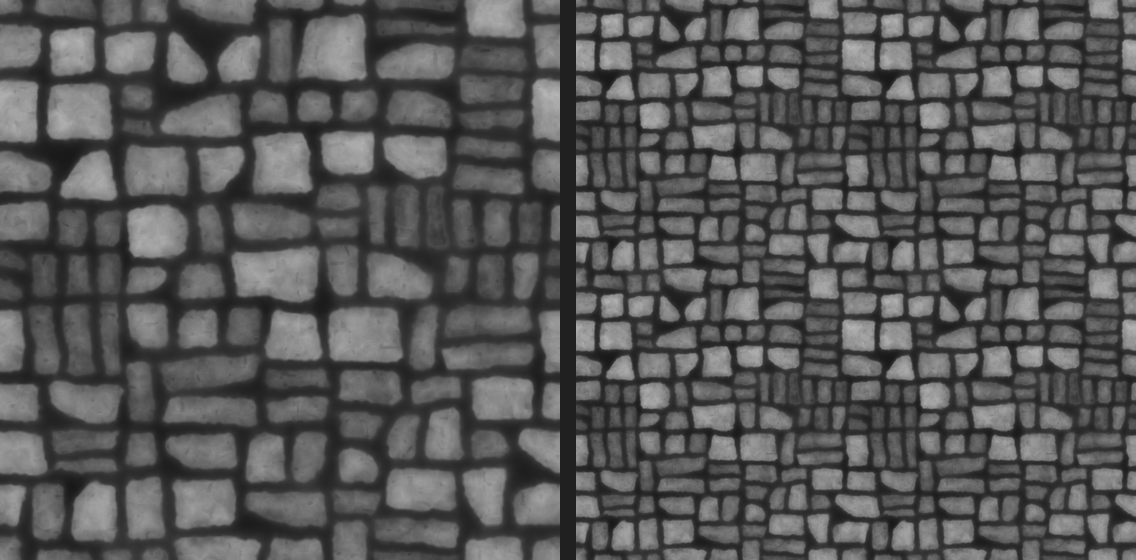
Left: one tile. Right: repeated 2 by 2.
Give the GLSL for this texture, as a WebGL 1 fragment shader.

```glsl
precision highp float;
uniform vec2 u_resolution;

// Layout (even counts, so the wall wraps)
const vec2 GRID = vec2(8.0, 10.0);
const float LINE_JITTER = 0.58;
const float MIN_PIECE = 0.048;
const float STACK_CHANCE = 0.62;
// Stone shape
const float HALF_GAP = 0.0085;
const float GAP_VARIATION = 0.004;
const float CORNER_RADIUS = 0.013;
const float TILT = 0.13;
const float TAPER = 0.13;
const float EDGE_SOFTNESS = 0.0035;
// Tones
const float SMALL_STONE = 0.37;
const float LARGE_STONE = 0.59;
const float TONE_VARIATION = 0.11;
const float MORTAR_DARK = 0.105;
const float MORTAR_GLOW = 0.165;
const float GLOW_REACH = 0.007;

vec4 hash4(vec2 p) {
  vec4 q = fract(p.xyxy * vec4(0.1031, 0.1030, 0.0973, 0.1099));
  q += dot(q, q.wzxy + 33.33);
  return fract((q.xxyz + q.yzzw) * q.zywx);
}

// Value noise with a whole number of cells across the canvas
float noise(vec2 uv, float cells, float seed) {
  vec2 p = uv * cells, i = floor(p), f = p - i;
  f = f * f * f * (f * (f * 6.0 - 15.0) + 10.0);
  vec2 a = mod(i, cells) + seed, b = mod(i + 1.0, cells) + seed;
  return mix(mix(hash4(a).x, hash4(vec2(b.x, a.y)).x, f.x),
             mix(hash4(vec2(a.x, b.y)).x, hash4(b).x, f.x), f.y);
}

vec2 warp(vec2 uv, float cells, float seed) {
  return vec2(noise(uv, cells, seed), noise(uv, cells, seed + 71.0)) - 0.5;
}

float lineOffset(vec2 cell) {
  return 0.5 + LINE_JITTER * (hash4(mod(cell, GRID) + 19.0).x - 0.5);
}

// Interlocking rectangle around a grid vertex: low corner xy, high corner zw
vec4 blockAt(vec2 v) {
  float a = lineOffset(v - 1.0), b = lineOffset(v);
  float c = lineOffset(v - vec2(1.0, 0.0)), d = lineOffset(v - vec2(0.0, 1.0));
  vec4 block = mod(v.x + v.y, 2.0) < 0.5
    ? vec4(a - 1.0, d - 1.0, b, c) : vec4(c - 1.0, a - 1.0, d, b);
  return (block + v.xyxy) / GRID.xyxy;
}

// Position of cut k when a block is split into n pieces
float cutAt(float k, float n, vec2 id) {
  if (k < 0.5) return 0.0;
  if (k > n - 0.5) return 1.0;
  return (k + 0.36 * (hash4(id + 43.0 * k).y - 0.5)) / n;
}

float smoothMax(float a, float b, float k) {
  float h = max(k - abs(a - b), 0.0) / k;
  return max(a, b) + 0.25 * h * h * k;
}

// Tapered, tilted, rounded box with one corner hewn off
float stoneDistance(vec2 q, vec2 halfSize, vec4 r, vec4 s) {
  float angle = TILT * (r.x - 0.5);
  q += angle * vec2(-q.y, q.x);
  q.x *= 1.0 + TAPER * (r.y - 0.5) * 2.0 * clamp(q.y / halfSize.y, -1.0, 1.0);
  float radius = min(CORNER_RADIUS, 0.5 * min(halfSize.x, halfSize.y));
  vec2 e = abs(q) - halfSize + radius;
  float box = length(max(e, 0.0)) + min(max(e.x, e.y), 0.0) - radius;
  vec2 side = vec2(s.x < 0.5 ? -1.0 : 1.0, s.y < 0.5 ? -1.0 : 1.0);
  float reach = 2.0 * halfSize.x * halfSize.y / length(halfSize);
  float hewn = dot(q * side, normalize(halfSize.yx)) - reach * mix(0.35, 1.7, s.z);
  return smoothMax(box, hewn, radius);
}

void main() {
  vec2 uv = gl_FragCoord.xy / u_resolution;
  vec2 p = uv + 0.013 * warp(uv, 11.0, 3.0) + 0.006 * warp(uv, 36.0, 11.0)
         + 0.003 * warp(uv, 110.0, 29.0);

  // Nearest stone, and the soft glow of all stones into the joints
  float nearest = 1.0, tone = 0.0, glow = 0.0;
  vec2 home = floor(p * GRID + 0.5);
  for (int y = -1; y <= 1; y++) for (int x = -1; x <= 1; x++) {
    vec2 v = home + vec2(float(x), float(y));
    vec2 id = mod(v, GRID) + 57.0;
    vec4 block = blockAt(v), pick = hash4(id);
    vec2 size = block.zw - block.xy;
    bool stacked = pick.x < STACK_CHANCE;
    float span = stacked ? size.y : size.x;
    float n = clamp(floor(span / MIN_PIECE * mix(0.55, 1.1, pick.y)), 1.0, 3.0);
    for (int i = 0; i < 3; i++) {
      float k = float(i);
      if (k >= n) break;
      vec2 cuts = vec2(cutAt(k, n, id), cutAt(k + 1.0, n, id));
      vec2 lo = stacked ? vec2(0.0, cuts.x) : vec2(cuts.x, 0.0);
      vec2 hi = stacked ? vec2(1.0, cuts.y) : vec2(cuts.y, 1.0);
      vec4 r = hash4(id + 101.0 + 37.0 * k), s = hash4(id + 233.0 + 41.0 * k);
      vec2 halfSize = max(0.5 * size * (hi - lo) - HALF_GAP - GAP_VARIATION * r.z, 0.008);
      vec2 q = p - block.xy - 0.5 * size * (lo + hi);
      float d = stoneDistance(q, halfSize, r, s);
      glow += exp(-max(d, 0.0) / GLOW_REACH);
      if (d < nearest) {
        nearest = d;
        float bulk = smoothstep(0.010, 0.046, min(halfSize.x, halfSize.y));
        tone = mix(SMALL_STONE, LARGE_STONE, bulk) + TONE_VARIATION * (r.w - 0.5)
             + 1.4 * dot(q, vec2(s.w, r.z) - 0.5);
      }
    }
  }

  // Cloudy surface with faint veins and pits
  vec2 g = uv + 0.012 * warp(uv, 48.0, 83.0);
  float cloud = 0.5 * noise(g, 28.0, 5.0) + 0.27 * noise(g, 64.0, 13.0)
              + 0.15 * noise(g, 140.0, 23.0) + 0.08 * noise(uv, 256.0, 31.0) - 0.5;
  float vein = pow(1.0 - abs(2.0 * noise(g, 44.0, 47.0) - 1.0), 14.0);
  float pit = smoothstep(0.80, 0.97, noise(g, 90.0, 61.0));
  float crown = smoothstep(-0.002, 0.024, -nearest);
  float stone = tone * mix(0.80, 1.0, crown) + 0.21 * cloud + 0.025 * vein - 0.05 * pit;
  float mortar = MORTAR_DARK + MORTAR_GLOW * min(glow, 1.0)
               + 0.06 * (noise(uv, 9.0, 17.0) - 0.5) + 0.03 * cloud;

  float cover = smoothstep(EDGE_SOFTNESS, -EDGE_SOFTNESS, nearest);
  gl_FragColor = vec4(vec3(mix(mortar, stone, cover)), 1.0);
}
```
